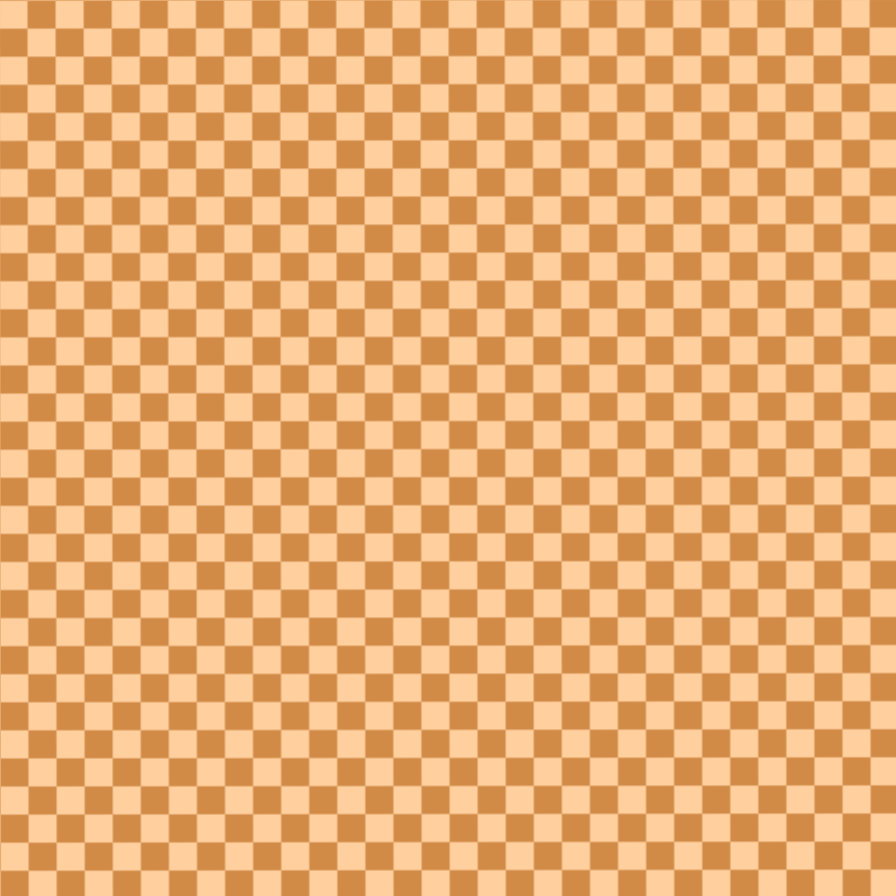
Reproduce this pattern procedurally as a WebGL 2 fragment shader.

```glsl
#version 300 es
precision highp float;

uniform vec2 u_resolution;
out vec4 fragColor;

// Signed distance to the nearest integer line, positive in even cells
vec2 stripeDistance(vec2 cell) {
    return 0.5 - abs(mod(cell + 0.5, 2.0) - 1.0);
}

void main() {
    const vec3 cream = vec3(1.0, 0.81, 0.62);
    const vec3 caramel = vec3(0.818, 0.547, 0.279);
    const float cellsAcross = 31.92;

    // Grid counted from the top left, turned very slightly about the centre
    vec2 p = gl_FragCoord.xy / u_resolution.y;
    p.y = 1.0 - p.y;
    vec2 tilt = 0.0013 * vec2(0.5 - p.y, p.x - 0.5);
    vec2 cell = cellsAcross * (p + tilt);

    // Soft square waves whose product alternates the squares
    float softness = max(0.04, 0.5 * cellsAcross / u_resolution.y);
    vec2 wave = clamp(stripeDistance(cell) / softness, -1.0, 1.0);
    float checker = 0.5 + 0.5 * wave.x * wave.y;

    fragColor = vec4(mix(caramel, cream, checker), 1.0);
}
```
